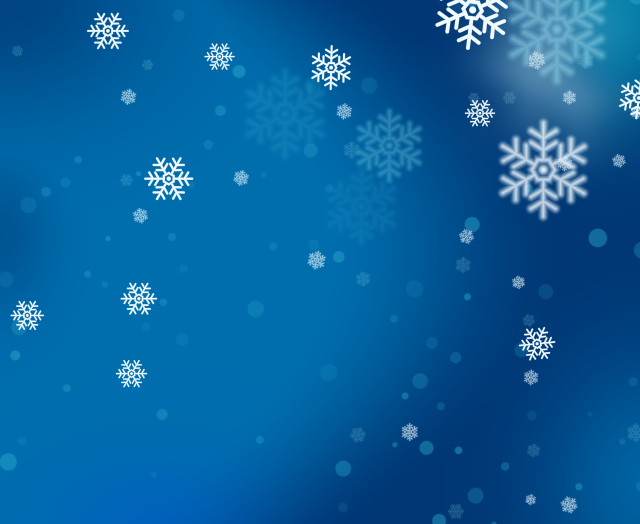
A Shadertoy shader for this background:

```glsl
// Winter night: a blue gradient with soft glows, drifting discs of light and snowflakes.
// Flakes are six-fold mirrored line segments; large ones are composed, small ones
// and the discs are scattered on jittered cells. One unit is the canvas height.

const vec3 MID_BLUE   = vec3(0.00, 0.43, 0.68);
const vec3 DEEP_BLUE  = vec3(0.00, 0.21, 0.45);
const vec3 VIVID_BLUE = vec3(0.00, 0.36, 0.78);
const vec3 TEAL       = vec3(0.02, 0.53, 0.69);
const vec3 MIST       = vec3(0.42, 0.60, 0.73);
const vec3 ICE        = vec3(0.16, 0.66, 0.80);
const vec3 SNOW       = vec3(0.94, 0.98, 1.00);

const float STROKE     = 0.048;  // half line width, relative to flake radius
const float DISC_CELL  = 0.12;
const float FLAKE_CELL = 0.105;
const int   DISC_LAYERS = 2;

// Sharp flakes: centre x, centre y, radius, rotation
const vec4 SHARP[11] = vec4[11](
    vec4(0.206, 0.941, 0.040, 0.0), vec4(0.419, 0.892, 0.029, 0.0),
    vec4(0.632, 0.871, 0.043, 0.5), vec4(0.322, 0.659, 0.047, 0.0),
    vec4(0.916, 0.784, 0.029, 0.0), vec4(0.902, 0.981, 0.077, 0.4),
    vec4(0.265, 0.430, 0.035, 0.0), vec4(0.052, 0.398, 0.032, 0.0),
    vec4(0.251, 0.287, 0.030, 0.0), vec4(1.025, 0.344, 0.035, 0.1),
    vec4(1.219, 0.813, 0.041, 0.4));

// Unfocused flakes: centre x, centre y, radius, opacity
const vec4 SOFT[5] = vec4[5](
    vec4(1.037, 0.676, 0.094, 0.95), vec4(0.743, 0.722, 0.069, 0.62),
    vec4(0.544, 0.783, 0.084, 0.38), vec4(0.690, 0.606, 0.072, 0.25),
    vec4(1.063, 0.944, 0.103, 0.70));

vec3 hash3(vec2 cell) {
    vec3 h = vec3(dot(cell, vec2(127.1, 311.7)), dot(cell, vec2(269.5, 183.3)),
                  dot(cell, vec2(419.2, 371.9)));
    return fract(sin(h) * 43758.5);
}

float glow(vec2 p, vec2 centre, vec2 size) {
    vec2 d = (p - centre) / size;
    return exp(-dot(d, d));
}

vec2 rotate(vec2 p, float angle) {
    float c = cos(angle), s = sin(angle);
    return vec2(c * p.x + s * p.y, c * p.y - s * p.x);
}

float segment(vec2 p, vec2 a, vec2 b) {
    vec2 ab = b - a;
    return length(p - a - ab * clamp(dot(p - a, ab) / dot(ab, ab), 0.0, 1.0));
}

// Distance to a flake of unit radius with one arm along x
float flakeDistance(vec2 q) {
    const vec2 mirror = vec2(-0.5, 0.866);
    q = abs(q);
    q -= 2.0 * max(dot(q, mirror), 0.0) * mirror;
    q.y = abs(q.y);
    float d = min(segment(q, vec2(0.2, 0.0), vec2(0.95, 0.0)), abs(q.x - 0.2));
    d = min(d, length(q) - 0.04);
    for (int i = 0; i < 2; i++) {
        vec2 root = vec2(0.40 + 0.24 * float(i), 0.0);
        d = min(d, segment(q, root, root + vec2(0.15, 0.25)));
    }
    return d - STROKE;
}

// Coverage of a flake; blur is relative to its radius
float flake(vec2 p, float radius, float angle, float blur) {
    float w = blur + 0.7 / (iResolution.y * radius);
    return 1.0 - smoothstep(-w, w, flakeDistance(rotate(p / radius, angle)));
}

vec3 background(vec2 p) {
    // Curved night band on the right, darkened corners on the left
    float edge = 0.86 - 1.5 * (p.y - 0.52) * (p.y - 0.52);
    float night = smoothstep(-0.26, 0.24, p.x - edge);
    night = max(night, 0.75 * glow(p, vec2(0.0, 1.0), vec2(0.30, 0.22)));
    night = max(night, 0.45 * glow(p, vec2(0.0, 0.55), vec2(0.10, 0.15)));
    vec3 color = mix(MID_BLUE, DEEP_BLUE, night);
    color = mix(color, VIVID_BLUE, 0.55 * glow(p, vec2(0.30, 0.0), vec2(0.22, 0.13)));
    color = mix(color, MID_BLUE, 0.80 * glow(p, vec2(1.24, 0.08), vec2(0.20, 0.24)));
    color = mix(color, TEAL, 0.95 * glow(p, vec2(1.17, 0.97), vec2(0.15, 0.20)));
    // Mist, bent by layered sines
    vec2 m = p + 0.015 * sin(p.yx * 23.0) + 0.008 * sin(p.yx * 51.0 + 1.0);
    color = mix(color, MIST, 0.75 * glow(m, vec2(1.05, 0.85), vec2(0.10, 0.11)));
    return mix(color, MIST, 0.45 * glow(m, vec2(1.03, 0.98), vec2(0.10, 0.09)));
}

void mainImage(out vec4 fragColor, in vec2 fragCoord) {
    vec2 p = fragCoord / iResolution.y;
    float pixel = 1.0 / iResolution.y;
    vec3 color = background(p);

    // Discs of light
    for (int i = 0; i < DISC_LAYERS; i++) {
        vec2 g = p / DISC_CELL + 7.37 * float(i);
        vec3 h = hash3(floor(g)), k = hash3(floor(g) + 57.0);
        float radius = mix(0.005, 0.018, h.z * h.z);
        float d = length(fract(g) - mix(vec2(0.17), vec2(0.83), h.xy)) * DISC_CELL - radius;
        float cover = 1.0 - smoothstep(-pixel, pixel, d);
        color = mix(color, ICE, cover * step(k.x, 0.42) * mix(0.12, 0.5, k.y));
    }

    // Unfocused flakes: the more opaque, the whiter and sharper
    for (int i = 0; i < 5; i++) {
        vec4 f = SOFT[i];
        float cover = flake(p - f.xy, f.z, 0.52, mix(0.14, 0.07, f.w));
        color = mix(color, mix(ICE, SNOW, smoothstep(0.5, 0.9, f.w)), cover * f.w);
    }

    // Small scattered flakes, denser towards the right
    vec2 g = p / FLAKE_CELL;
    vec3 h = hash3(floor(g) + 13.0), k = hash3(floor(g) + 91.0);
    vec2 offset = (fract(g) - mix(vec2(0.2), vec2(0.8), h.xy)) * FLAKE_CELL;
    float present = step(k.x, mix(0.12, 0.58, smoothstep(0.4, 1.1, p.x)));
    float bright = mix(0.4, 0.95, step(0.4, k.y));
    float small = flake(offset, mix(0.010, 0.018, h.z), k.z, 0.08);
    color = mix(color, mix(ICE, SNOW, bright), small * present * bright);

    // Sharp flakes
    for (int i = 0; i < 11; i++) {
        vec4 f = SHARP[i];
        color = mix(color, SNOW, flake(p - f.xy, f.z, f.w, 0.0));
    }
    fragColor = vec4(color, 1.0);
}
```
